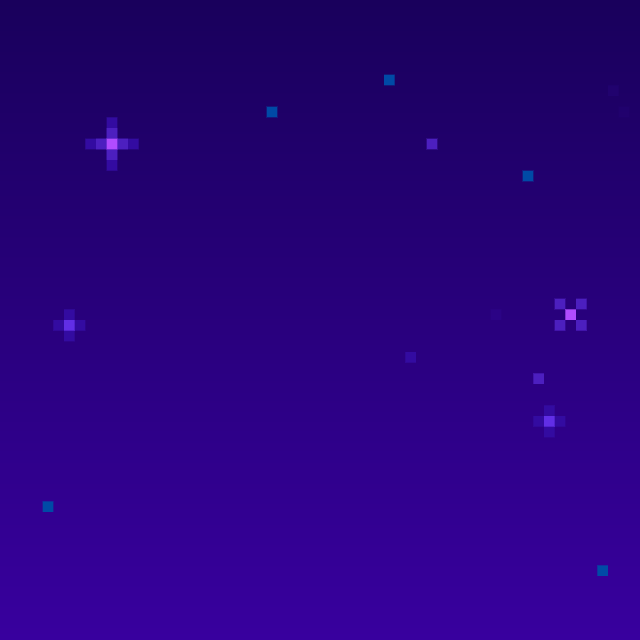
Give the GLSL for this background, as a Shadertoy shader.

```glsl
// Pixel-art night sky: an indigo gradient with blocky sparkles and scattered specks.

// Coverage of a box centred in a cell; 60 cells span the canvas.
float box(vec2 p, vec2 cell, vec2 halfSize) {
    vec2 q = abs(p - cell - 0.5) - halfSize;
    return clamp(0.5 - max(q.x, q.y) * iResolution.y / 60.0, 0.0, 1.0);
}

// Plus shape whose four arms reach a number of cells from the core.
float plusShape(vec2 p, vec2 cell, float reach) {
    return max(box(p, cell, vec2(reach + 0.5, 0.5)),
               box(p, cell, vec2(0.5, reach + 0.5)));
}

void paint(inout vec3 color, vec3 ink, float coverage) {
    color = mix(color, ink, coverage);
}

void speck(inout vec3 color, vec2 p, vec2 cell, vec3 ink) {
    paint(color, ink, box(p, cell, vec2(0.5)));
}

void mainImage(out vec4 fragColor, in vec2 fragCoord) {
    vec2 uv = fragCoord / iResolution.xy;
    vec2 p = uv * 60.0;

    const vec3 teal = vec3(0.0, 0.29, 0.65);
    const vec3 pink = vec3(0.69, 0.30, 1.0);
    const vec3 iris = vec3(0.38, 0.18, 0.90);
    const vec3 violet = vec3(0.30, 0.12, 0.75);
    const vec3 dusk = vec3(0.20, 0.045, 0.63);

    // Sky
    vec3 color = mix(vec3(0.22, 0.0, 0.62), vec3(0.098, 0.0, 0.36), uv.y);

    // Large sparkle with fading arms
    vec2 large = vec2(10.0, 46.0);
    paint(color, dusk, plusShape(p, large, 2.0));
    paint(color, violet, plusShape(p, large, 1.0));
    speck(color, p, large, pink);

    // Small sparkles, left and right
    for (int i = 0; i < 2; i++) {
        vec2 small = mix(vec2(6.0, 29.0), vec2(51.0, 20.0), float(i));
        paint(color, dusk, plusShape(p, small, 1.0));
        speck(color, p, small, iris);
    }

    // Diagonal sparkle
    vec2 diagonal = vec2(53.0, 30.0);
    for (int i = 0; i < 4; i++) {
        vec2 corner = 2.0 * vec2(i % 2, i / 2) - 1.0;
        speck(color, p, diagonal + corner, violet);
    }
    speck(color, p, diagonal, pink);

    // Teal specks
    speck(color, p, vec2(25.0, 49.0), teal);
    speck(color, p, vec2(36.0, 52.0), teal);
    speck(color, p, vec2(49.0, 43.0), teal);
    speck(color, p, vec2(4.0, 12.0), teal);
    speck(color, p, vec2(56.0, 6.0), teal);

    // Violet specks, bright to barely visible
    speck(color, p, vec2(40.0, 46.0), violet);
    speck(color, p, vec2(50.0, 24.0), violet);
    speck(color, p, vec2(38.0, 26.0), dusk);
    paint(color, dusk, 0.25 * box(p, vec2(46.0, 30.0), vec2(0.5)));
    paint(color, dusk, 0.15 * box(p, vec2(57.0, 51.0), vec2(0.5)));
    paint(color, dusk, 0.10 * box(p, vec2(58.0, 49.0), vec2(0.5)));

    fragColor = vec4(color, 1.0);
}
```
